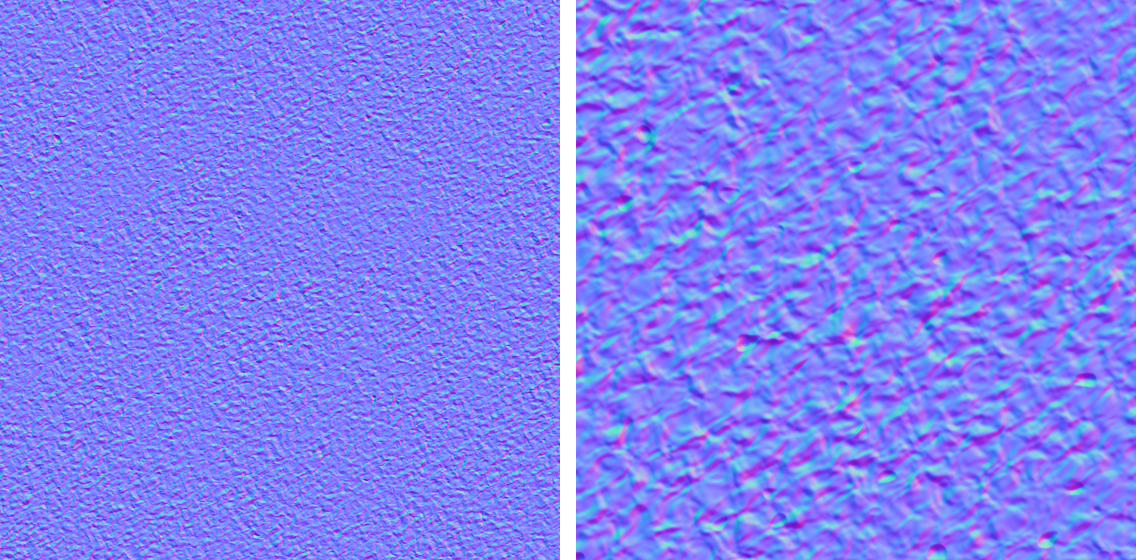
Left: the whole. Right: its middle third, enlarged.
Write a WebGL 2 fragment shader that draws this texture map.

```glsl
#version 300 es
precision highp float;
// Tangent-space normal map of rough plaster with fine, slanted grain.

uniform vec2 u_resolution;
out vec4 fragColor;

// Integer hash: lattice cell to a vector in [-1, 1].
vec2 hashVector(vec2 cell) {
    uvec2 v = uvec2(ivec2(cell)) * 1664525u + 1013904223u;
    v.x += v.y * 1664525u;
    v.y += v.x * 1664525u;
    v ^= v >> 16u;
    v.x += v.y * 1664525u;
    v.y += v.x * 1664525u;
    v ^= v >> 16u;
    return vec2(v & 65535u) / 32767.5 - 1.0;
}

float gradientNoise(vec2 p) {
    vec2 cell = floor(p);
    vec2 f = p - cell;
    vec2 blend = f * f * f * (f * (f * 6.0 - 15.0) + 10.0);
    float a = dot(hashVector(cell), f);
    float b = dot(hashVector(cell + vec2(1, 0)), f - vec2(1, 0));
    float c = dot(hashVector(cell + vec2(0, 1)), f - vec2(0, 1));
    float d = dot(hashVector(cell + vec2(1, 1)), f - vec2(1, 1));
    return mix(mix(a, b, blend.x), mix(c, d, blend.x), blend.y);
}

// Plaster relief, measured in grain widths.
float plasterHeight(vec2 p) {
    // Turn the grain by about 32 degrees and stretch it along its length.
    vec2 grain = vec2(dot(p, vec2(0.85, 0.53)), dot(p, vec2(-0.53, 0.85)));
    grain *= vec2(92.0, 122.0);

    // Bend the grain so that it breaks into short, uneven pieces.
    grain += 0.5 * vec2(gradientNoise(grain * 0.6 + 91.3), gradientNoise(grain * 0.6 + 153.8));

    // Soft lumps, main grain and fine grit.
    float height = 0.0;
    float frequency = 0.5;
    float amplitude = 0.6;
    for (int octave = 0; octave < 3; octave++) {
        height += amplitude * gradientNoise(grain * frequency + float(octave) * 37.3);
        frequency *= 2.0;
        amplitude *= octave == 0 ? 1.65 : 0.36;
    }

    // Sparse pits.
    float pit = max(gradientNoise(grain * 0.6 + 211.7) - 0.38, 0.0);
    return height - 4.0 * pit;
}

void main() {
    vec2 p = gl_FragCoord.xy / u_resolution.y;

    // Central differences give the slope and soften the finest detail.
    vec2 stepSize = vec2(0.0009, 0.0);
    vec2 slope = vec2(
        plasterHeight(p + stepSize.xy) - plasterHeight(p - stepSize.xy),
        plasterHeight(p + stepSize.yx) - plasterHeight(p - stepSize.yx));
    slope /= 2.0 * stepSize.x * 122.0;

    // Broad smooth and rough areas, with small rougher clusters.
    float area = gradientNoise(p * 5.0 + 3.4) + 0.6 * gradientNoise(p * 13.0 + 9.1);
    float cluster = smoothstep(0.05, 0.5, gradientNoise(p * 42.0 + 61.5));
    float roughness = 0.47 * (0.9 + 0.35 * area + 0.5 * cluster);

    // Flatten gentle slopes and sharpen steep ones, more so up and down.
    slope *= roughness * (0.8 + 0.35 * min(length(slope), 1.5)) * vec2(0.85, 1.08);

    vec3 normal = normalize(vec3(-slope, 1.0));
    fragColor = vec4(normal * 0.5 + 0.5, 1.0);
}
```
